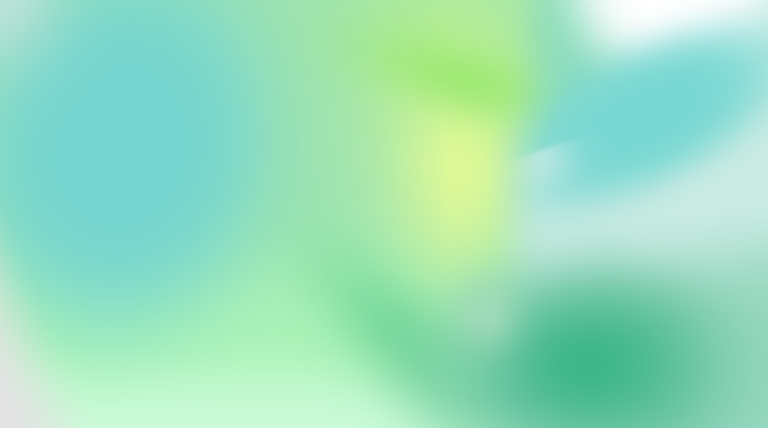
This background is drawn by a WebGL 1 fragment shader. Its source:

```glsl
precision highp float;

uniform vec2 u_resolution;

// Squared distance in a tilted ellipse; 1.0 lies on its rim
float ellipse(vec2 p, vec2 centre, vec2 radius, float angle) {
    float c = cos(angle), s = sin(angle);
    vec2 d = p - centre;
    vec2 q = vec2(c * d.x + s * d.y, c * d.y - s * d.x) / radius;
    return dot(q, q);
}

// Glow with a pointed falloff
float glow(vec2 p, vec2 centre, vec2 radius, float angle) {
    return exp(-ellipse(p, centre, radius, angle));
}

// Glow with a broad, even core
float pool(vec2 p, vec2 centre, vec2 radius, float angle) {
    float d = ellipse(p, centre, radius, angle);
    return exp(-d * d);
}

// Mint field, paler towards the bottom
vec3 mintField(vec2 p) {
    vec3 col = mix(vec3(0.80, 0.985, 0.85), vec3(0.67, 0.95, 0.72), smoothstep(-0.02, 0.24, p.y));
    return mix(col, vec3(0.62, 0.89, 0.70), smoothstep(0.18, 0.60, p.y));
}

// Teal pool and grey corners on the left
vec3 leftSide(vec3 col, vec2 p) {
    col = mix(col, vec3(0.46, 0.835, 0.815), pool(p, vec2(0.28, 0.66), vec2(0.35, 0.43), -0.15));
    col = mix(col, vec3(0.80, 0.89, 0.91), 0.7 * glow(p, vec2(0.0, 1.02), vec2(0.13, 0.16), 0.0));
    float corner = 1.0 - smoothstep(0.02, 0.25, p.x + 0.43 * p.y);
    return mix(col, vec3(0.89), corner);
}

// Yellow column under a lime arc
vec3 centreLight(vec3 col, vec2 p) {
    col = mix(col, vec3(0.68, 0.92, 0.58), 0.8 * glow(p, vec2(1.03, 0.92), vec2(0.23, 0.28), 0.0));
    float yellow = glow(p, vec2(1.07, 0.62), vec2(0.165, 0.27), 0.0);
    yellow *= 0.93 + 0.07 * smoothstep(1.02, 1.04, p.x);
    col = mix(col, vec3(0.87, 0.975, 0.59), yellow);
    return mix(col, vec3(0.60, 0.91, 0.44), 0.85 * glow(p, vec2(1.08, 0.815), vec2(0.22, 0.085), -0.30));
}

// Pale field with a teal sweep and a white top on the right
vec3 rightSide(vec3 col, vec2 p) {
    vec3 side = vec3(0.79, 0.92, 0.89);
    side = mix(side, vec3(0.54, 0.86, 0.74), pool(p, vec2(1.28, 0.88), vec2(0.20, 0.25), 0.0));
    side = mix(side, vec3(1.0), pool(p, vec2(1.57, 1.04), vec2(0.24, 0.22), 0.0));
    side = mix(side, vec3(0.47, 0.845, 0.825), pool(p, vec2(1.51, 0.73), vec2(0.34, 0.155), 0.48));

    // Small light fold with a crisp upper rim
    float rim = 0.64 + 0.4 * (p.x - 1.24) - 0.6 * pow(p.x - 1.24, 2.0);
    float fold = glow(p, vec2(1.25, 0.62), vec2(0.085, 0.065), 0.35);
    fold *= 1.0 - smoothstep(-0.008, 0.012, p.y - rim);
    side = mix(side, vec3(0.75, 0.91, 0.90), 0.85 * fold);

    float edge = 1.21 + 0.05 * smoothstep(0.62, 0.82, p.y);
    return mix(col, side, smoothstep(edge - 0.09, edge + 0.08, p.x));
}

// Deep green swirl along the lower right
vec3 lowerSwirl(vec3 col, vec2 p) {
    col = mix(col, vec3(0.45, 0.84, 0.60), 0.85 * glow(p, vec2(0.93, 0.22), vec2(0.25, 0.105), -0.80));
    col = mix(col, vec3(0.47, 0.79, 0.66), pool(p, vec2(1.45, 0.13), vec2(0.45, 0.255), 0.0));
    col = mix(col, vec3(0.58, 0.84, 0.74), 0.8 * smoothstep(1.50, 1.82, p.x) * (1.0 - smoothstep(0.30, 0.55, p.y)));
    col = mix(col, vec3(0.23, 0.71, 0.535), 0.95 * glow(p, vec2(1.375, 0.15), vec2(0.22, 0.16), 0.0));
    return mix(col, vec3(0.66, 0.86, 0.75), 0.75 * glow(p, vec2(1.135, 0.265), vec2(0.075, 0.085), 0.0));
}

void main() {
    vec2 p = gl_FragCoord.xy / u_resolution * vec2(1.79, 1.0);
    vec3 col = mintField(p);
    col = leftSide(col, p);
    col = centreLight(col, p);
    col = rightSide(col, p);
    col = lowerSwirl(col, p);
    gl_FragColor = vec4(col, 1.0);
}
```
